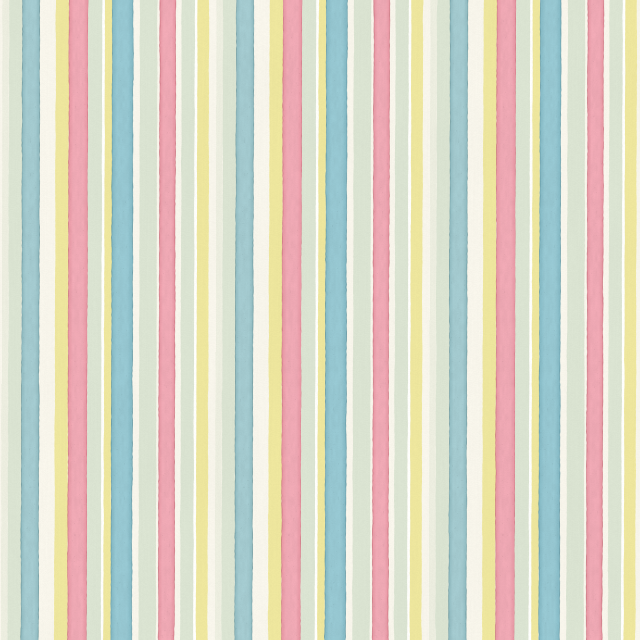
Reproduce this pattern procedurally as a Shadertoy shader.

```glsl
float hash(vec2 p) {
    return fract(sin(dot(p, vec2(127.1, 311.7))) * 43758.5453);
}

float valueNoise(vec2 p) {
    vec2 cell = floor(p), f = fract(p);
    f = f * f * (3.0 - 2.0 * f);
    return mix(mix(hash(cell), hash(cell + vec2(1, 0)), f.x),
               mix(hash(cell + vec2(0, 1)), hash(cell + vec2(1, 1)), f.x), f.y);
}

// Share of a pixel at x that lies between two edges
float bandCoverage(float x, float left, float right, float pixel) {
    float from = max(x - 0.5 * pixel, left);
    float to = min(x + 0.5 * pixel, right);
    return clamp((to - from) / pixel, 0.0, 1.0);
}

// Small hand-printed drift of an edge along its length
float edgeDrift(float y, float seed) {
    return 0.7 * (valueNoise(vec2(seed, y * 0.035)) - 0.5)
         + 0.35 * (valueNoise(vec2(seed + 9.0, y * 0.3)) - 0.5);
}

// Fill of a saturated stripe: paler in the middle, mottled, with fine specks
vec3 inkedFill(vec3 colour, vec2 p, float left, float right) {
    float across = abs(2.0 * (p.x - left) / (right - left) - 1.0);
    float mottle = valueNoise(p * vec2(0.35, 0.12)) - 0.5;
    float speck = smoothstep(0.88, 0.98, valueNoise(p * vec2(0.5, 0.35) + 40.0));
    vec3 rich = colour * mix(vec3(1.0), colour, 0.22);
    vec3 fill = mix(colour + 0.012, rich, smoothstep(0.45, 1.0, across));
    return fill * (1.0 + 0.03 * mottle - 0.035 * speck);
}

vec3 paintStripe(vec3 base, vec3 colour, vec2 p, vec2 edges, float inked,
                 float seed, float pixel) {
    float left = edges.x + edgeDrift(p.y, seed);
    float right = edges.y + edgeDrift(p.y, seed + 31.0);
    vec3 fill = mix(colour, inkedFill(colour, p, left, right), inked);
    vec3 result = mix(base, fill, bandCoverage(p.x, left, right, pixel));

    // Broken dark outline on both sides
    float wear = 0.3 + 0.5 * valueNoise(vec2(seed, p.y * 0.22));
    float outline = bandCoverage(p.x, left - 0.35, left + 0.55, pixel)
                  + bandCoverage(p.x, right - 0.55, right + 0.35, pixel);
    return mix(result, colour * colour * 0.88, inked * wear * min(outline, 1.0));
}

vec3 stripeRepeat(vec2 p, float repeatId, float pixel) {
    // Cream, white, pale sage, sage, yellow, pink, grey blue, clear blue
    const vec3 palette[8] = vec3[8](
        vec3(0.97, 0.96, 0.92), vec3(0.995, 0.995, 0.985),
        vec3(0.925, 0.93, 0.875), vec3(0.855, 0.89, 0.82),
        vec3(0.93, 0.90, 0.615), vec3(0.92, 0.645, 0.69),
        vec3(0.625, 0.775, 0.795), vec3(0.575, 0.765, 0.805));

    // Left edge, right edge, palette index
    const vec3 stripes[14] = vec3[14](
        vec3(0, 8, 2), vec3(8, 24, 3), vec3(24, 45, 6),
        vec3(64, 80, 4), vec3(80, 103, 5), vec3(103, 120, 3),
        vec3(120, 123, 1), vec3(123, 132, 4), vec3(132, 157, 7),
        vec3(165, 186, 3), vec3(189, 208, 5), vec3(215, 231, 3),
        vec3(231, 234, 1), vec3(234, 248, 4));

    vec3 colour = palette[0];
    for (int i = 0; i < 14; i++) {
        int tone = int(stripes[i].z);
        float inked = tone >= 5 ? 1.0 : 0.0;
        float seed = float(i) * 3.0 + repeatId * 67.0;
        colour = paintStripe(colour, palette[tone], p, stripes[i].xy, inked, seed, pixel);
    }
    return colour;
}

// Fine paper tooth with a faint vertical brush grain
float paperGrain(vec2 p) {
    float tooth = valueNoise(p * 0.9) - 0.5;
    float brush = valueNoise(p * vec2(0.7, 0.03) + 17.0) - 0.5;
    float cloud = valueNoise(p * 0.015 + 5.0) - 0.5;
    return 0.018 * tooth + 0.008 * brush + 0.008 * cloud;
}

void mainImage(out vec4 fragColor, in vec2 fragCoord) {
    const float canvasSize = 768.0;
    const float repeatWidth = 256.7;
    const float margin = 3.0;
    const float lean = 2.0;

    vec2 uv = fragCoord / iResolution.xy;
    vec2 p = uv * canvasSize;
    float pixel = canvasSize / iResolution.x;

    // Three repeats across, leaning slightly to the left at the foot
    float x = p.x - margin + lean * (1.0 - uv.y);
    float repeatId = floor(x / repeatWidth);
    vec2 local = vec2(x - repeatId * repeatWidth, p.y);

    vec3 colour = stripeRepeat(local, repeatId, pixel);
    colour *= 1.0 + paperGrain(p);
    fragColor = vec4(clamp(colour, 0.0, 1.0), 1.0);
}
```
